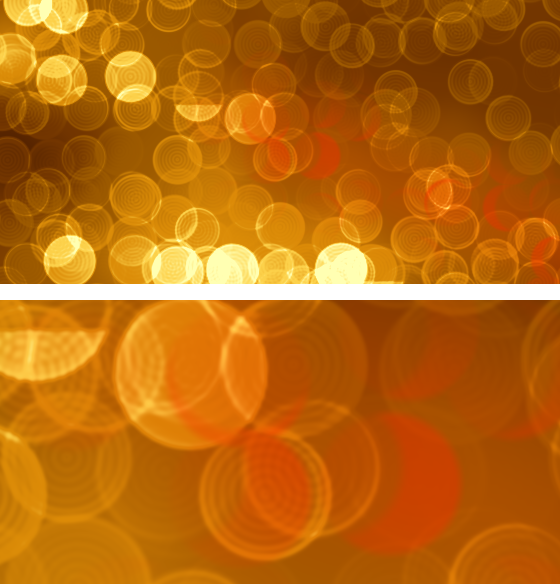
Top, the full canvas; bottom, a detail of the centre.
Reproduce this background procedurally as a WebGL 2 fragment shader.

```glsl
#version 300 es
precision highp float;

uniform vec2 u_resolution;
out vec4 fragColor;

float hash(vec2 p) {
    return fract(sin(dot(p, vec2(127.1, 311.7))) * 43758.5453);
}

vec2 hash2(vec2 p) {
    return vec2(hash(p), hash(p + 37.3));
}

float valueNoise(vec2 p) {
    vec2 cell = floor(p);
    vec2 f = fract(p);
    f = f * f * (3.0 - 2.0 * f);
    float low = mix(hash(cell), hash(cell + vec2(1.0, 0.0)), f.x);
    float high = mix(hash(cell + vec2(0.0, 1.0)), hash(cell + 1.0), f.x);
    return mix(low, high, f.y);
}

float glow(vec2 p, vec2 center, vec2 size) {
    vec2 q = (p - center) / size;
    return exp(-dot(q, q));
}

float disc(float d, float radius, float soft) {
    return 1.0 - smoothstep(radius - soft, radius + soft, d);
}

float ring(float d, float radius, float width) {
    float q = (d - radius) / width;
    return exp(-q * q);
}

// Faint lens discs with uneven rims on a jittered grid
float bokehLayer(vec2 p, float cellSize, float radius, float seed, float soft) {
    vec2 home = floor(p / cellSize);
    float light = 0.0;
    for (int y = -1; y <= 1; y++) {
        for (int x = -1; x <= 1; x++) {
            vec2 cell = home + vec2(x, y);
            vec2 id = cell + seed;
            vec2 center = (cell + 0.5 + 0.6 * (hash2(id) - 0.5)) * cellSize;
            vec2 offset = p - center;
            float d = length(offset);
            float r = radius * mix(0.92, 1.06, hash(id + 5.1));
            float turn = 6.2832 * hash(id + 9.7);
            float facing = dot(offset / (d + 0.0001), vec2(cos(turn), sin(turn)));
            float rim = ring(d, r * 0.94, 0.0045) + 0.4 * ring(d, r * 0.82, 0.004);
            float fill = disc(d, r, soft) * (0.05 + 0.01 * sin(d * 520.0));
            float strength = smoothstep(0.2, 0.9, hash(id + 2.3)) * 1.5;
            light += strength * (fill + 0.09 * rim * (0.65 + 0.35 * facing));
        }
    }
    return light;
}

// Bright discs along a line, some of them lit only in the lower half
float brightChain(vec2 p, vec2 start, vec2 stride, int count, float radius, float soft) {
    float light = 0.0;
    for (int i = 0; i < count; i++) {
        vec2 id = vec2(float(i), 3.0) + start * 10.0;
        vec2 offset = p - start - stride * float(i) - 0.07 * (hash2(id) - 0.5);
        float d = length(offset);
        float halfLit = step(0.62, hash(id + 4.4));
        float lower = 1.0 - smoothstep(-0.03 - soft, -0.03 + soft, offset.y);
        float strength = 0.12 + 0.27 * hash(id + 8.2);
        float body = disc(d, radius, soft) * mix(1.0, 0.15 + 0.95 * lower, halfLit);
        body *= 0.95 + 0.05 * sin(d * 430.0);
        light += strength * body + 0.07 * ring(d, radius * 0.95, 0.005);
        light += 0.05 * exp(-d * d / 0.018);
    }
    return light;
}

// Red discs, each cut by a shifted circle into a crescent or lens
float redLayer(vec2 p, float cellSize, float radius, float soft) {
    vec2 home = floor(p / cellSize);
    float amount = 0.0;
    for (int y = -1; y <= 1; y++) {
        for (int x = -1; x <= 1; x++) {
            vec2 cell = home + vec2(x, y);
            vec2 id = cell + 71.0;
            vec2 offset = p - (cell + 0.5 + 0.5 * (hash2(id) - 0.5)) * cellSize;
            vec2 shift = vec2(0.075, 0.03) * (hash2(id + 6.0) * 2.0 - 1.0);
            float cut = 1.0 - 0.7 * disc(length(offset - shift), radius, soft * 2.0);
            float shape = disc(length(offset), radius, soft * 1.5) * cut;
            amount = max(amount, shape * smoothstep(0.15, 0.6, hash(id + 1.9)));
        }
    }
    return amount;
}

vec3 goldRamp(float light) {
    vec3 color = mix(vec3(0.29, 0.11, 0.0), vec3(0.45, 0.21, 0.0), smoothstep(0.04, 0.23, light));
    color = mix(color, vec3(0.61, 0.35, 0.0), smoothstep(0.23, 0.43, light));
    color = mix(color, vec3(0.86, 0.55, 0.03), smoothstep(0.43, 0.66, light));
    color = mix(color, vec3(0.99, 0.82, 0.29), smoothstep(0.66, 0.87, light));
    return mix(color, vec3(1.0, 1.0, 0.7), smoothstep(0.87, 1.08, light));
}

void main() {
    vec2 p = gl_FragCoord.xy / u_resolution.y;
    float soft = max(0.005, 1.0 / u_resolution.y);

    // Broad warm light and shadow
    float light = 0.27 + 0.08 * (valueNoise(p * 5.0) - 0.5);
    light += 0.27 * glow(p, vec2(0.85, 0.03), vec2(0.75, 0.38));
    light += 0.13 * glow(p, vec2(0.65, 0.45), vec2(0.30, 0.40));
    light += 0.10 * glow(p, vec2(0.50, 0.92), vec2(0.50, 0.25));
    light += 0.09 * glow(p, vec2(1.60, 0.35), vec2(0.50, 0.30));
    light += 0.22 * glow(p, vec2(0.00, 0.83), vec2(0.13, 0.15));
    light -= 0.18 * glow(p, vec2(0.10, 0.45), vec2(0.32, 0.24));
    light -= 0.09 * glow(p, vec2(1.60, 0.82), vec2(0.65, 0.25));

    // Overlapping lens discs
    light += bokehLayer(p, 0.13, 0.083, 11.0, soft);
    light += bokehLayer(p + 0.057, 0.145, 0.087, 43.0, soft);
    light += brightChain(p, vec2(0.03, 0.80), vec2(0.215, -0.05), 5, 0.09, soft);
    light += brightChain(p, vec2(0.27, 0.10), vec2(0.18, -0.012), 7, 0.092, soft);
    light += brightChain(p, vec2(0.10, 1.00), vec2(0.15, 0.0), 2, 0.085, soft);

    // Red band falling toward the lower right
    float slope = (p.y - 0.55 + 0.42 * (p.x - 0.95)) / 0.21;
    float band = exp(-slope * slope) * smoothstep(0.55, 1.05, p.x);
    float red = band * (0.30 + 0.55 * redLayer(p, 0.17, 0.083, soft));
    vec3 redGlow = vec3(0.93, 0.27, 0.0) * (0.70 + 0.45 * light);
    vec3 color = mix(goldRamp(light), redGlow, red * (1.0 - smoothstep(0.75, 1.0, light)));

    fragColor = vec4(clamp(color, 0.0, 1.0), 1.0);
}
```
